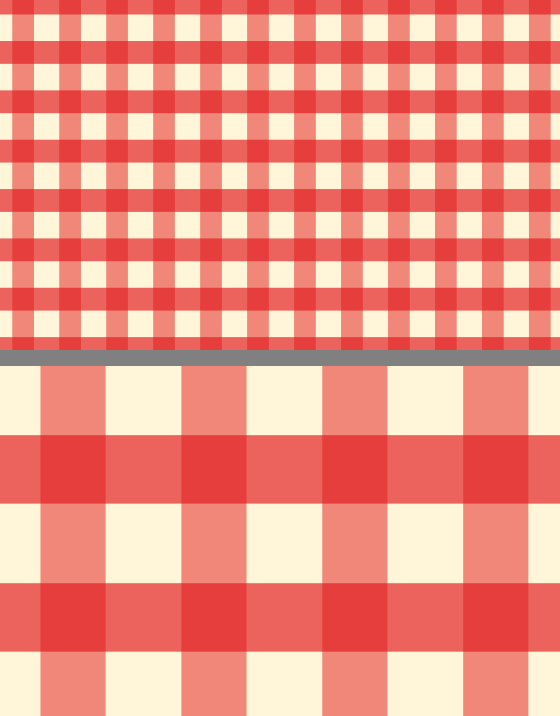
Top, the full canvas; bottom, a detail of the centre.
This pattern is drawn by a WebGL 1 fragment shader. Its source:

```glsl
precision highp float;
// Gingham cloth: evenly spaced vertical and horizontal bands cross on cream.
// Each direction is a repeated 1D distance, and the two coverages select
// between cream, the two single-band tints and the deep red of the crossings.

uniform vec2 u_resolution;

// Per-axis band coverage, antialiased over one pixel.
vec2 bandCoverage(vec2 p, vec2 period, vec2 center) {
  vec2 fromCenter = abs(fract((p - center) / period + 0.5) - 0.5) * period;
  vec2 edge = 0.23125 * period - fromCenter;
  return clamp(edge * u_resolution.y + 0.5, 0.0, 1.0);
}

void main() {
  // Canvas height is one unit.
  vec2 p = gl_FragCoord.xy / u_resolution.y;
  vec2 band = bandCoverage(p, vec2(0.1342, 0.141), vec2(0.0661, 0.0042));

  // Colours along open rows and along the horizontal bands.
  vec3 openRow = mix(vec3(1.0, 0.96, 0.85), vec3(0.94, 0.53, 0.47), band.x);
  vec3 bandRow = mix(vec3(0.92, 0.39, 0.36), vec3(0.90, 0.245, 0.235), band.x);

  gl_FragColor = vec4(mix(openRow, bandRow, band.y), 1.0);
}
```
